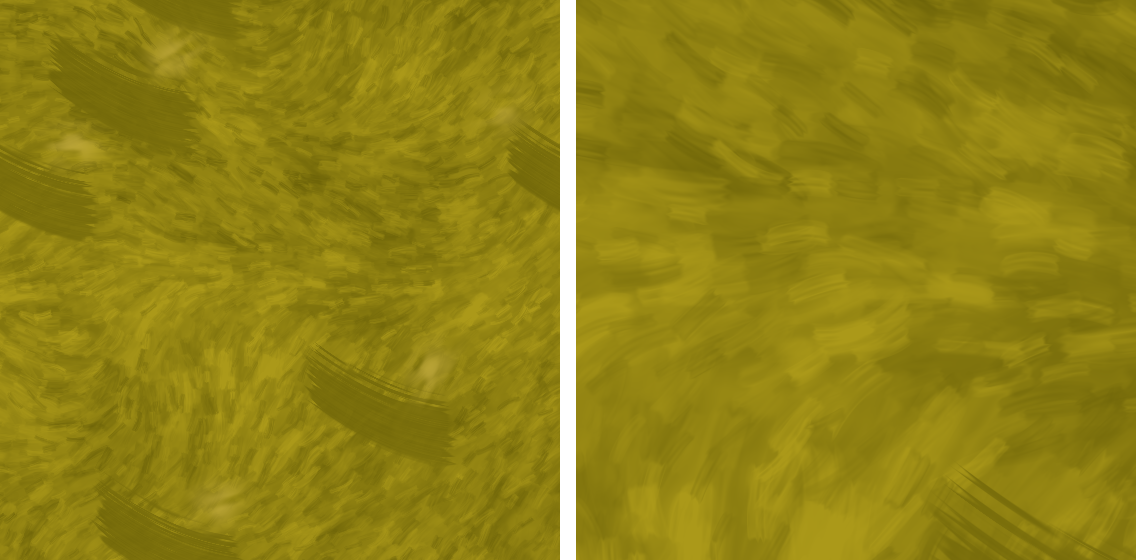
Left: the whole. Right: its middle third, enlarged.
Reproduce this texture procedurally as a Shadertoy shader.

```glsl
// Ochre-olive brushed paint: layers of translucent bristled dabs follow a
// slow flow field, coarse to fine, then broad dark sagging sweeps and pale
// rubbed patches go on top. Tone is a signed value turned into paint colour.

float hash(vec2 p) {
    vec3 q = fract(p.xyx * 0.1031);
    q += dot(q, q.yzx + 33.33);
    return fract((q.x + q.y) * q.z);
}

float noise(vec2 p) {
    vec2 i = floor(p), f = fract(p);
    f = f * f * (3.0 - 2.0 * f);
    return mix(mix(hash(i), hash(i + vec2(1, 0)), f.x),
               mix(hash(i + vec2(0, 1)), hash(i + vec2(1, 1)), f.x), f.y);
}

vec2 rotate(vec2 p, float a) {
    float c = cos(a), s = sin(a);
    return vec2(c * p.x + s * p.y, c * p.y - s * p.x);
}

// Brush direction, mostly rising to the right
float flowAngle(vec2 p) {
    return 0.4 + 2.8 * (noise(p * 3.2 + 7.0) - 0.5);
}

// One jittered grid of short curved dabs, blended over the tone
float paintDabs(float tone, vec2 p, float scale, float layer) {
    vec2 g = rotate(p, layer * 0.7) * scale + layer * 17.0 + 60.0;
    vec2 cell = floor(g);
    for (int k = 0; k < 9; k++) {
        vec2 id = cell + vec2(k % 3 - 1, k / 3 - 1);
        float a = hash(id), b = hash(id + 31.7), c = hash(id + 73.1);
        vec2 centre = id + 0.15 + 0.7 * vec2(a, b);
        vec2 place = rotate((centre - layer * 17.0 - 60.0) / scale, -layer * 0.7);
        float angle = flowAngle(place) + 0.7 * (c - 0.5);
        vec2 q = rotate(rotate(g - centre, -layer * 0.7), angle);
        q.y += (a - 0.5) * 0.5 * q.x * q.x;

        // Ragged rounded outline with streaks along the dab
        float bristle = noise(vec2(q.x * 1.8, q.y * 16.0) + 50.0 * c + 20.0);
        vec2 size = vec2(mix(0.4, 0.9, b), mix(0.13, 0.27, c));
        vec2 e = abs(q) - size + 0.09;
        float d = length(max(e, 0.0)) + min(max(e.x, e.y), 0.0) - 0.09;
        d += (bristle - 0.5) * 0.16;
        float cover = smoothstep(0.06, -0.06, d) * mix(0.12, 0.62, bristle);
        float paint = 5.6 * (hash(id + 113.3) - 0.5) + 2.2 * (noise(place * 4.5) - 0.5);
        tone = mix(tone, paint, cover);
    }
    return tone;
}

// Broad dark sweep sagging from upper left to right, split into hairs on top
float paintSweep(float tone, vec2 d, float seed) {
    float v = (d.y + 0.45 * d.x - 1.3 * d.x * d.x) / 0.056;
    float hairs = noise(vec2(d.x * 9.0, v * 13.0) + seed * 19.0 + 40.0);
    float fine = noise(vec2(d.x * 14.0, v * 30.0) + seed * 11.0 + 90.0);
    float ends = smoothstep(0.006, -0.006, abs(d.x) - 0.128 + 0.03 * (hairs - 0.3));
    float body = smoothstep(-1.08, -0.95, v + 0.1 * (hairs - 0.5))
               * smoothstep(1.3, 1.15, v);
    float gaps = smoothstep(-0.12, 0.12, hairs - smoothstep(0.2, 1.35, v) * 0.75);
    float paint = -1.75 + 0.6 * (fine - 0.5) + 2.0 * d.x * (0.5 - v);
    float scratch = smoothstep(0.78, 0.9, fine) * smoothstep(0.0, 0.8, v);
    return mix(tone, paint + 1.3 * scratch, 0.84 * ends * body * gaps);
}

// Soft pale rub, broken up by slanted brush marks
float paleRub(vec2 d, float seed) {
    vec2 q = rotate(d, 0.5 + 0.6 * sin(seed * 2.0));
    float marks = noise(q * vec2(30.0, 75.0) + seed * 13.0 + 30.0);
    float blob = exp(-dot(q * vec2(22.0, 30.0), q * vec2(22.0, 30.0)));
    return blob * smoothstep(0.1, 0.8, marks);
}

void mainImage(out vec4 fragColor, in vec2 fragCoord) {
    vec2 p = fragCoord / iResolution.y;

    // Smudged ground, then dabs from coarse to fine
    float tone = 2.4 * (noise(p * 5.0 + 3.0) - 0.45);
    for (int i = 0; i < 7; i++) {
        float layer = float(i);
        tone = paintDabs(tone, p, 6.0 * pow(1.36, layer), layer);
    }
    tone += 0.5 * (noise(p * 60.0) - 0.5) + 0.9 * (noise(p * 7.0 + 20.0) - 0.5);

    // Sweeps and their pale neighbours, wrapped around the canvas
    float pale = 0.0;
    for (int i = 0; i < 4; i++) {
        float n = float(i);
        vec2 centre = vec2(0.22, 0.82) + n * vec2(0.46, 0.44)
                    - 0.5 * n * (n - 1.0) * vec2(0.10, 0.04);
        vec2 d = fract(p - centre + 0.5) - 0.5;
        pale += paleRub(d - vec2(0.09, 0.08), n);
        tone = paintSweep(tone, d, n);
    }
    pale += 0.7 * paleRub(p - vec2(0.9, 0.8), 5.0);

    // Tone to olive, ochre and pale straw
    tone = clamp(tone, -2.3, 2.4);
    float red = 0.55 + 0.05 * tone;
    vec3 color = vec3(red, 0.02 + 0.865 * red, 0.064 + 0.014 * tone);
    color = mix(color, vec3(0.76, 0.67, 0.24), min(0.8 * pale, 0.85));
    fragColor = vec4(color, 1.0);
}
```
